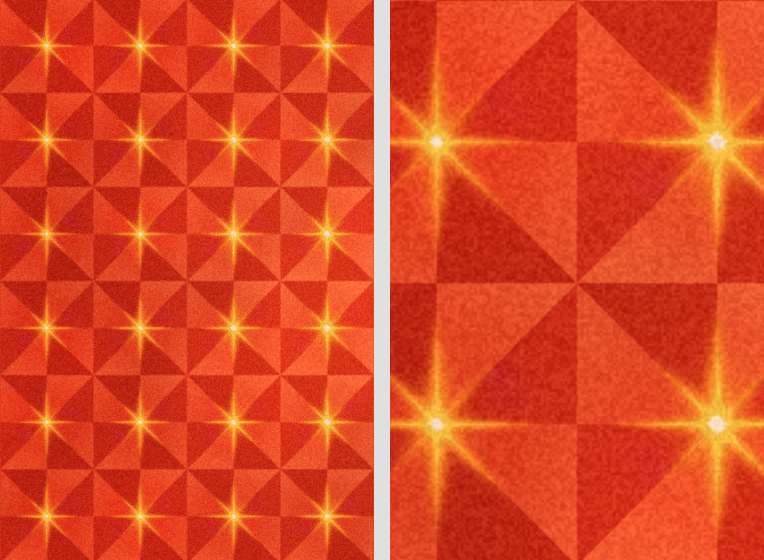
Left, the full canvas; right, a detail of the centre.
Write a Shadertoy shader that draws this pattern.

```glsl
float hash(vec2 p) {
    vec3 q = fract(vec3(p.xyx) * 0.1031);
    q += dot(q, q.yzx + 33.33);
    return fract((q.x + q.y) * q.z);
}

float noise(vec2 p) {
    vec2 i = floor(p), f = fract(p);
    f *= f * (3.0 - 2.0 * f);
    return mix(mix(hash(i), hash(i + vec2(1, 0)), f.x),
               mix(hash(i + vec2(0, 1)), hash(i + vec2(1, 1)), f.x), f.y);
}

// Soft tapered beam through the tile centre
float ray(vec2 p, vec2 dir, float len, float width) {
    float along = abs(dot(p, dir));
    float across = abs(p.x * dir.y - p.y * dir.x);
    return exp(-across / width) * smoothstep(len, 0.05, along);
}

// Signed distance to the nearest of a tile's middle and its border
float foldEdge(float x) {
    return sign(x) * min(abs(x), 0.5 - abs(x));
}

void mainImage(out vec4 fragColor, in vec2 fragCoord) {
    vec2 uv = fragCoord / iResolution.xy;
    vec2 grid = vec2(uv.x * 4.0, (1.0 - uv.y) * 5.95 + 0.014);
    vec2 tile = floor(grid);
    vec2 p = (fract(grid) - 0.5) * vec2(1, -1);
    float r = length(p);
    float aa = 4.0 / iResolution.x;

    // Eight alternating wedges
    vec3 edges = vec3(foldEdge(p.x), foldEdge(p.y), (abs(p.y) - abs(p.x)) * 0.707);
    edges = clamp(edges / aa, -1.0, 1.0);
    float light = 0.5 + 0.5 * edges.x * edges.y * edges.z;
    float upright = 0.5 + 0.5 * edges.z;

    // Broad illumination, strongest right of the middle
    float sheen = smoothstep(0.1, 1.0, uv.x) * exp(-pow((uv.y - 0.5) * 2.3, 2.0));
    float cloud = noise(grid * 1.3 + 7.0) - 0.5;
    vec3 dark = vec3(0.745, 0.135, 0.068) + vec3(0.09, 0.07, 0.03) * sheen;
    dark += vec3(0.035, 0.015, 0.008) * (1.0 - upright);
    vec3 bright = vec3(0.875, 0.2, 0.095) + vec3(0.03, 0.07, 0.045) * smoothstep(0.2, 0.65, r);
    bright += vec3(0.05, 0.13, 0.08) * sheen + vec3(0.01, 0.02, 0.01) * upright;
    vec3 col = mix(dark, bright, light) * (1.0 + 0.1 * cloud);

    // Crimson bloom on the rising diagonal of the dark wedges
    float bloom = exp(-pow((r - 0.24) * 9.0, 2.0)) * smoothstep(0.0, 0.04, p.x * p.y);
    col += vec3(-0.01, -0.01, 0.05) * bloom * (1.0 - light);

    // Fibrous golden haze, widest in the upright light wedges
    float power = 0.85 + 0.45 * sheen + 0.15 * uv.x + 0.12 * (hash(tile + 3.0) - 0.5);
    float fibres = noise(vec2(atan(p.y, p.x) * 14.0, r * 5.0) + tile * 17.0);
    float rising = smoothstep(-0.01, 0.05, p.x * p.y);
    float haze = exp(-r * 6.0) * (0.4 + 0.6 * fibres) * mix(0.4, 1.0, light * rising);

    // Star beams and hot core
    float heat = (0.6 + 0.5 * sheen) * haze;
    heat += 1.0 * ray(p, vec2(0, 1), 0.54, 0.026);
    heat += 0.95 * ray(p, vec2(1, 0), 0.48, 0.015);
    heat += 0.8 * ray(p, vec2(0.7071, -0.7071), p.x > 0.0 ? 0.5 : 0.4, 0.021);
    heat += 0.4 * ray(p, vec2(0.7071), 0.4, 0.026);
    heat *= power;
    heat += 0.8 * exp(-r * r * 1400.0);
    col = mix(col, vec3(0.95, 0.46, 0.14), smoothstep(0.06, 0.62, heat));
    col = mix(col, vec3(0.96, 0.73, 0.24), smoothstep(0.45, 1.25, heat));
    col = mix(col, vec3(0.97, 0.86, 0.74), smoothstep(1.7, 2.9, heat));

    // Fine sandy grain
    float grain = noise(grid * 105.0) + 0.6 * noise(grid * 61.0 + 19.0) - 0.8;
    col += grain * vec3(0.09, 0.09, 0.065);

    fragColor = vec4(clamp(col, 0.0, 1.0), 1.0);
}
```
